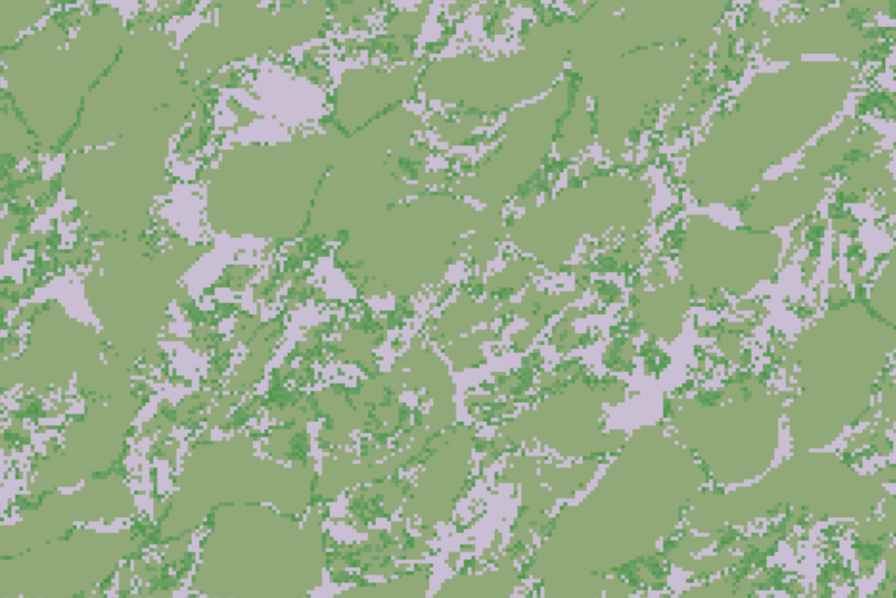
This texture is drawn by a Shadertoy shader. Its source:

```glsl
// Blocky phase map of a steel-like microstructure: sage grains, lavender laths, green specks.

const vec3 SAGE        = vec3(0.57, 0.66, 0.47);
const vec3 LAVENDER    = vec3(0.79, 0.745, 0.83);
const vec3 LIGHT_GREEN = vec3(0.44, 0.63, 0.42);
const vec3 DEEP_GREEN  = vec3(0.30, 0.585, 0.28);

const float ROWS         = 156.0;            // map cells per canvas height
const float SOFTNESS     = 0.33;             // half width of the blend between cells
const float GRAIN_ANGLE  = 0.62;             // main direction, radians
const vec2  GRAIN_SCALE  = vec2(4.2, 7.5);   // grains per height, along and across
const vec2  LATH_SCALE   = vec2(30.0, 66.0);
const vec2  SPECK_SCALE  = vec2(50.0, 72.0);
const vec2  ISLAND_SCALE = vec2(8.0, 25.0);
const float LATH_SPREAD  = 1.7;              // variation of lath direction per grain
const float BUSY_LEVEL   = -0.02;
const float LATH_LEVEL   = 0.635;
const float SPECK_LEVEL  = 0.56;
const float ISLAND_LEVEL = 0.79;
const float RIM_WIDTH    = 0.07;
const float SEAM_WIDTH   = 0.045;

float hash(vec2 p) {
    vec3 q = fract(p.xyx * 0.1031);
    q += dot(q, q.yzx + 33.33);
    return fract((q.x + q.y) * q.z);
}

float noise(vec2 p) {
    vec2 i = floor(p), f = fract(p);
    f = f * f * (3.0 - 2.0 * f);
    return mix(mix(hash(i), hash(i + vec2(1, 0)), f.x),
               mix(hash(i + vec2(0, 1)), hash(i + vec2(1, 1)), f.x), f.y);
}

float fbm(vec2 p) {
    return (2.0 * noise(p) + noise(p * 2.1 + 17.3)) / 3.0;
}

// Coordinates along and across a direction
vec2 alongAcross(vec2 p, float angle) {
    vec2 d = vec2(cos(angle), sin(angle));
    return vec2(dot(p, d), dot(p, vec2(-d.y, d.x)));
}

// Voronoi grains: x = random value of the grain, y = closeness gap to the next grain
vec2 grains(vec2 p) {
    vec2 base = floor(p);
    float nearest = 9.0, second = 9.0, id = 0.0;
    for (int y = -1; y <= 1; y++)
    for (int x = -1; x <= 1; x++) {
        vec2 c = base + vec2(x, y);
        float d = distance(p, c + vec2(hash(c + 5.0), hash(c + 71.0)));
        if (d < nearest) {
            second = nearest;
            nearest = d;
            id = hash(c + 133.0);
        } else {
            second = min(second, d);
        }
    }
    return vec2(id, second - nearest);
}

// Colour of one map cell
vec3 cellColour(vec2 cell) {
    vec2 p = cell / ROWS + 3.0;
    float jitter = hash(cell + 211.0) - 0.5;

    // Ragged, bent coordinates
    vec2 w = p + 0.06 * (vec2(noise(p * 8.0), noise(p * 8.0 + 40.0)) - 0.5);
    w += 0.02 * (vec2(noise(p * 34.0 + 9.0), noise(p * 34.0 + 63.0)) - 0.5);
    vec2 q = alongAcross(w, GRAIN_ANGLE);

    vec2 grain = grains(q * GRAIN_SCALE);
    float gap = grain.y;
    float activity = 0.45 * (grain.x - 0.5) + 0.95 * (fbm(q * vec2(5.5, 9.0) + 31.0) - 0.5)
                   + 0.12 * (1.0 - smoothstep(0.0, 0.35, gap));
    float bias = 0.18 * (noise(q * vec2(7.0, 11.0) + 57.0) - 0.5);
    float crowding = 0.4 * clamp(activity - 0.13, -0.2, 0.2);

    // Lavender: slim islands, rims along grain edges, fine laths in busy zones
    float angle = GRAIN_ANGLE + LATH_SPREAD * (fract(grain.x * 7.31) - 0.5);
    vec2 l = alongAcross(w, angle);
    float island = noise(l * ISLAND_SCALE + 83.0) + 0.16 * jitter;
    float rim = noise(q * vec2(13.0, 18.0) + 97.0) + 0.25 * jitter;
    float lath = noise(l * LATH_SCALE + 19.0) + 0.42 * jitter + bias + crowding;
    bool busy = activity + 0.12 * jitter > BUSY_LEVEL;
    if (island > ISLAND_LEVEL && activity > -0.05) return LAVENDER;
    if (gap < RIM_WIDTH && rim > 0.64) return LAVENDER;
    if (busy && lath > LATH_LEVEL) return LAVENDER;

    // Green: specks that gather beside the laths, and thin broken seams
    float speck = noise(q * SPECK_SCALE + 149.0) + 0.35 * (lath - 0.5)
                + 0.35 * (hash(cell + 307.0) - 0.5) - 1.5 * bias;
    bool seam = gap < SEAM_WIDTH && noise(p * 16.0 + 173.0) + 0.2 * jitter > 0.45;
    if (seam || (busy && speck > SPECK_LEVEL)) {
        float depth = hash(cell + 401.0);
        return mix(LIGHT_GREEN, DEEP_GREEN, depth * depth);
    }
    return SAGE;
}

void mainImage(out vec4 fragColor, in vec2 fragCoord) {
    // Blend the four nearest cells with soft edges
    vec2 g = fragCoord / iResolution.y * ROWS - 0.5;
    vec2 c = floor(g);
    vec2 f = smoothstep(0.5 - SOFTNESS, 0.5 + SOFTNESS, fract(g));
    vec3 low  = mix(cellColour(c), cellColour(c + vec2(1, 0)), f.x);
    vec3 high = mix(cellColour(c + vec2(0, 1)), cellColour(c + vec2(1, 1)), f.x);
    fragColor = vec4(mix(low, high, f.y), 1.0);
}
```
